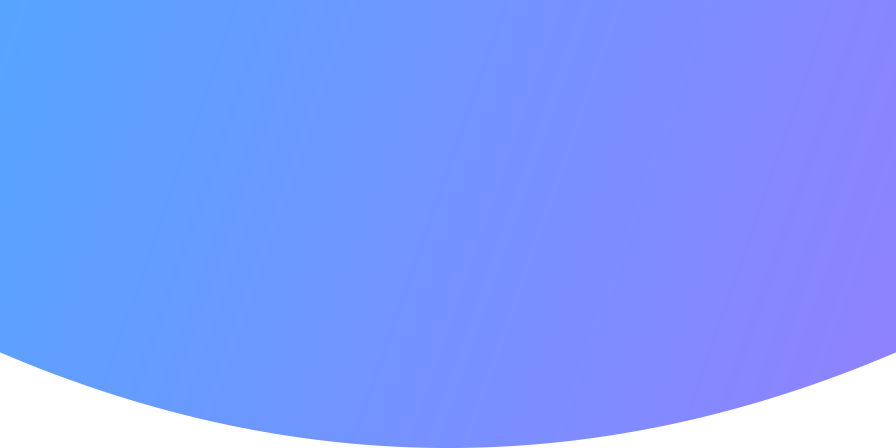
Give the GLSL for this background, as a Shadertoy shader.

```glsl
// Blue to violet slanted gradient panel with a bowed lower edge on white.

#define BLUE vec3(0.338, 0.645, 1.0)
#define VIOLET vec3(0.567, 0.506, 1.0)
#define PAPER vec3(1.0)
#define SLANT 0.35       // downward drift of the gradient per unit to the right
#define EDGE_RISE 0.2135 // height of the bowed edge at the left and right sides

// Signed distance to the bowed edge, positive inside the panel
float bowedEdge(vec2 p, float halfWidth) {
    float x = (p.x - halfWidth) / halfWidth;
    float slope = 2.0 * EDGE_RISE * x / halfWidth;
    return (p.y - EDGE_RISE * x * x) / sqrt(1.0 + slope * slope);
}

void mainImage(out vec4 fragColor, in vec2 fragCoord) {
    // Canvas height is one unit
    float pixel = 1.0 / iResolution.y;
    vec2 p = fragCoord * pixel;
    float width = iResolution.x * pixel;

    // Gradient from the top left corner to the bottom right corner
    float t = (p.x + SLANT * (1.0 - p.y)) / (width + SLANT);
    vec3 panel = mix(BLUE, VIOLET, clamp(t, 0.0, 1.0));

    // Smooth cut along the bowed edge
    float edge = bowedEdge(p, 0.5 * width);
    float cover = clamp(edge / pixel + 0.5, 0.0, 1.0);

    fragColor = vec4(mix(PAPER, panel, cover), 1.0);
}
```
